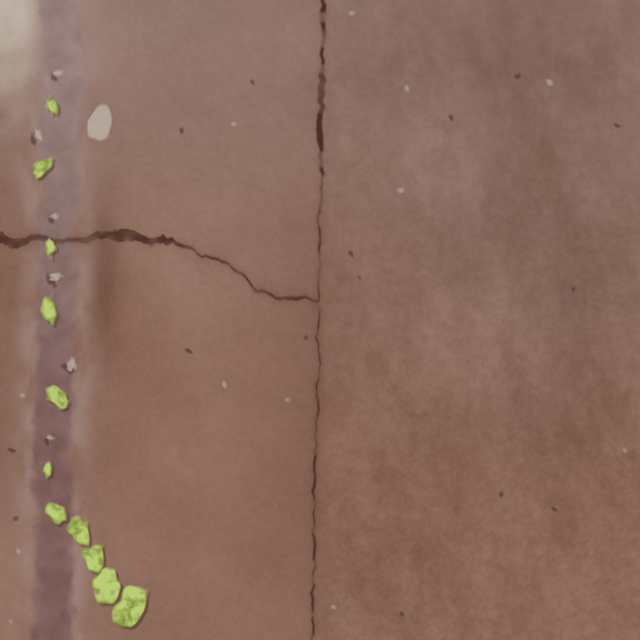
Give the GLSL for this texture, as a Shadertoy shader.

```glsl
// Weathered red-brown paving with a mossy groove, two thin cracks and scattered chips.
const vec3 WARM_CLAY  = vec3(0.550, 0.412, 0.352);
const vec3 COOL_CLAY  = vec3(0.545, 0.432, 0.394);
const vec3 PALE_CLAY  = vec3(0.610, 0.505, 0.470);
const vec3 DUST       = vec3(0.745, 0.695, 0.645);
const vec3 GROOVE_TOP = vec3(0.580, 0.495, 0.480);
const vec3 GROOVE_LOW = vec3(0.475, 0.355, 0.350);
const vec3 CRACK      = vec3(0.270, 0.160, 0.130);
const vec3 LEAF       = vec3(0.730, 0.810, 0.460);
const vec3 LEAF_DEEP  = vec3(0.530, 0.590, 0.260);
const vec3 CHIP       = vec3(0.740, 0.700, 0.660);
const float EDGE = 0.0025;
const float GROOVE_HALF = 0.029;
const float SPECK_CELLS = 12.0;
const int SMALL_LEAVES = 6;
const int CLUSTER_LEAVES = 5;

float hash(vec2 p) {
    return fract(sin(dot(p, vec2(127.1, 311.7))) * 43758.5453);
}

float noise(vec2 p) {
    vec2 i = floor(p), f = fract(p);
    f = f * f * (3.0 - 2.0 * f);
    return mix(mix(hash(i), hash(i + vec2(1, 0)), f.x),
               mix(hash(i + vec2(0, 1)), hash(i + vec2(1, 1)), f.x), f.y);
}

// Octaves are turned against each other to hide the lattice
float fbm(vec2 p) {
    float sum = 0.0, gain = 0.5;
    for (int i = 0; i < 5; i++) {
        p = mat2(1.6, 1.2, -1.2, 1.6) * p + 7.3;
        sum += gain * noise(p);
        gain *= 0.5;
    }
    return sum;
}

vec2 turn(vec2 p, float angle) {
    float c = cos(angle), s = sin(angle);
    return mat2(c, -s, s, c) * p;
}

// Signed distance to a ragged ellipse, negative inside
float ragged(vec2 p, vec2 radius, float angle, float seed) {
    p = turn(p, angle);
    float r = length(p / radius) + 0.7 * (noise(p / radius * 1.5 + seed * 17.0 + 50.0) - 0.5);
    return (r - 1.0) * min(radius.x, radius.y);
}

float cover(float d) {
    return 1.0 - smoothstep(-EDGE, EDGE, d);
}

// Leaf with a soft shadow, a darker rim and mottled green
void addLeaf(inout vec3 col, vec2 p, vec2 radius, float angle, float seed) {
    float shadow = cover(ragged(p + vec2(-0.004, 0.004), radius, angle, seed));
    float d = ragged(p, radius, angle, seed);
    vec3 green = mix(LEAF_DEEP, LEAF, smoothstep(0.15, 0.55, fbm(p * 45.0 + seed * 9.0)));
    col = mix(col, CRACK, 0.45 * shadow);
    col = mix(col, mix(green, LEAF_DEEP, 0.5 * smoothstep(-0.005, 0.0, d)), cover(d));
}

// Clay with broad pale and dark patches, slanted smears and fine grain
vec3 clay(vec2 uv) {
    float cool = smoothstep(0.35, 1.0, uv.y + 0.3 * (uv.x - 0.5) + 0.5 * (fbm(uv * 2.0) - 0.5));
    float rough = smoothstep(0.49, 0.53, uv.x);
    vec3 col = mix(WARM_CLAY, COOL_CLAY, cool);
    float pale = smoothstep(0.55, 1.0, uv.y) * (1.0 - smoothstep(0.25, 0.62, uv.x));
    col = mix(col, PALE_CLAY, 0.5 * pale);
    col -= 0.035 * rough * smoothstep(0.55, 1.0, uv.x) * smoothstep(0.4, 0.9, uv.y);
    col += 0.11 * (fbm(uv * 2.6 + 3.0) - 0.48);
    vec2 smear = turn(uv, 0.25) * vec2(15.0, 6.0);
    col += mix(0.015, 0.07, rough) * (fbm(smear) - 0.48);
    float patches = mix(0.02, 0.07, rough * (1.0 - 0.7 * uv.y));
    col += patches * (fbm(uv * 32.0 + 5.0) - 0.48);
    col += mix(0.02, 0.035, rough * (1.0 - uv.y)) * (noise(turn(uv, 0.6) * 200.0) - 0.5);
    return col;
}

void mainImage(out vec4 fragColor, in vec2 fragCoord) {
    vec2 uv = fragCoord / iResolution.xy;
    vec3 col = clay(uv);

    // Groove with worn, patchy shoulders, dusty at the top left
    float grooveX = 0.078 + 0.020 * uv.y + 0.020 * (fbm(vec2(uv.y * 7.0, 2.0)) - 0.5);
    float side = abs(uv.x - grooveX);
    float worn = exp(-pow((side - 0.040) / 0.022, 2.0));
    col = mix(col, PALE_CLAY, worn * smoothstep(0.2, 0.75, fbm(uv * vec2(14.0, 9.0))));
    float stain = exp(-pow((uv.x - 0.165) / 0.024, 2.0)) * smoothstep(0.40, 0.55, uv.y);
    col -= 0.07 * stain * (1.0 - smoothstep(0.62, 0.75, uv.y));
    float dusty = smoothstep(0.74, 1.0, uv.y + 0.2 * (fbm(uv * 9.0) - 0.5));
    col = mix(col, DUST, dusty * (1.0 - smoothstep(0.03, 0.085, uv.x)));
    vec3 floorCol = mix(GROOVE_LOW, GROOVE_TOP, smoothstep(0.2, 0.9, uv.y));
    floorCol += 0.12 * (fbm(uv * 24.0) - 0.48);
    float raggedEdge = 0.030 * (fbm(uv * 20.0) - 0.48);
    col = mix(col, floorCol, 0.85 * (1.0 - smoothstep(-0.008, 0.008, side - GROOVE_HALF + raggedEdge)));

    // Upright crack: open and jagged above, fine and broken below
    float crackX = 0.488 + 0.018 * uv.y + 0.012 * (fbm(vec2(uv.y * 13.0, 5.0)) - 0.5)
                 + 0.004 * (noise(vec2(uv.y * 95.0, 3.0)) - 0.5);
    float upper = smoothstep(0.6, 0.8, uv.y);
    float gap = mix(0.0013, 0.0034, upper) * (0.3 + 1.3 * noise(vec2(uv.y * 42.0, 8.0)));
    float dx = abs(uv.x - crackX);
    col -= 0.06 * exp(-dx / 0.005);
    float broken = 0.2 + 0.7 * smoothstep(0.2, 0.65, noise(vec2(uv.y * 75.0, 1.0)));
    col = mix(col, CRACK, broken * cover(dx - gap));

    // Side crack that sinks to the right until it meets the upright one
    float crackY = mix(0.626, 0.532, smoothstep(0.24, 0.47, uv.x))
                 + 0.030 * (fbm(vec2(uv.x * 17.0, 9.0)) - 0.5);
    float wide = exp(-pow((uv.x - 0.20) / 0.07, 2.0)) + exp(-pow(uv.x / 0.05, 2.0));
    float opening = 0.0012 + 0.003 * noise(uv * 50.0) + 0.014 * wide * (fbm(uv * 38.0) - 0.1);
    float dy = abs(uv.y - crackY);
    float reach = 1.0 - smoothstep(crackX - 0.004, crackX, uv.x);
    col -= 0.06 * reach * exp(-dy / 0.008);
    col = mix(col, CRACK, reach * (0.3 + 0.6 * noise(uv * 75.0)) * cover(dy - opening));

    // Sparse specks, pale or dark
    vec2 cell = floor(uv * SPECK_CELLS);
    float pick = hash(cell + 4.0);
    vec2 spot = (cell + 0.2 + 0.6 * vec2(hash(cell), hash(cell + 31.0))) / SPECK_CELLS;
    vec2 speckSize = vec2(0.0025, 0.0038) * (0.6 + hash(cell + 8.0));
    float speck = cover(ragged(uv - spot, speckSize, 20.0 * pick, pick)) * step(pick, 0.24);
    col = mix(col, pick < 0.10 ? CHIP : CRACK, 0.55 * speck);

    // Pale chips and small leaves along the groove
    col = mix(col, CHIP, 0.8 * cover(ragged(uv - vec2(0.157, 0.806), vec2(0.018, 0.028), -0.3, 4.3)));
    for (int i = 0; i < SMALL_LEAVES; i++) {
        float k = float(i), h = hash(vec2(k, 6.0));
        vec2 at = vec2(0.062 + 0.030 * h, 0.26 + 0.11 * k + 0.04 * hash(vec2(k, 2.0)));
        vec2 size = vec2(0.010, 0.017) * (0.6 + 0.8 * hash(vec2(k, 3.0)));
        addLeaf(col, uv - at, size, 2.0 * h - 1.0, k);
        vec2 chipAt = at + vec2(0.03 * (h - 0.3), 0.05);
        col = mix(col, CRACK, 0.5 * cover(ragged(uv - chipAt + 0.006, size * 0.5, h, k + 9.0)));
        col = mix(col, CHIP, 0.75 * cover(ragged(uv - chipAt, size * 0.5, 3.0 * h, k + 20.0)));
    }

    // Leaf cluster trailing down to the right
    for (int i = 0; i < CLUSTER_LEAVES; i++) {
        float t = float(i) / float(CLUSTER_LEAVES - 1);
        vec2 at = vec2(0.09 + 0.11 * t, 0.20 - 0.150 * t) + 0.014 * (hash(vec2(t, 4.0)) - 0.5);
        addLeaf(col, uv - at, mix(vec2(0.012, 0.018), vec2(0.022, 0.031), t), 0.6 - 1.1 * t, t + 40.0);
    }

    fragColor = vec4(clamp(col, 0.0, 1.0), 1.0);
}
```
